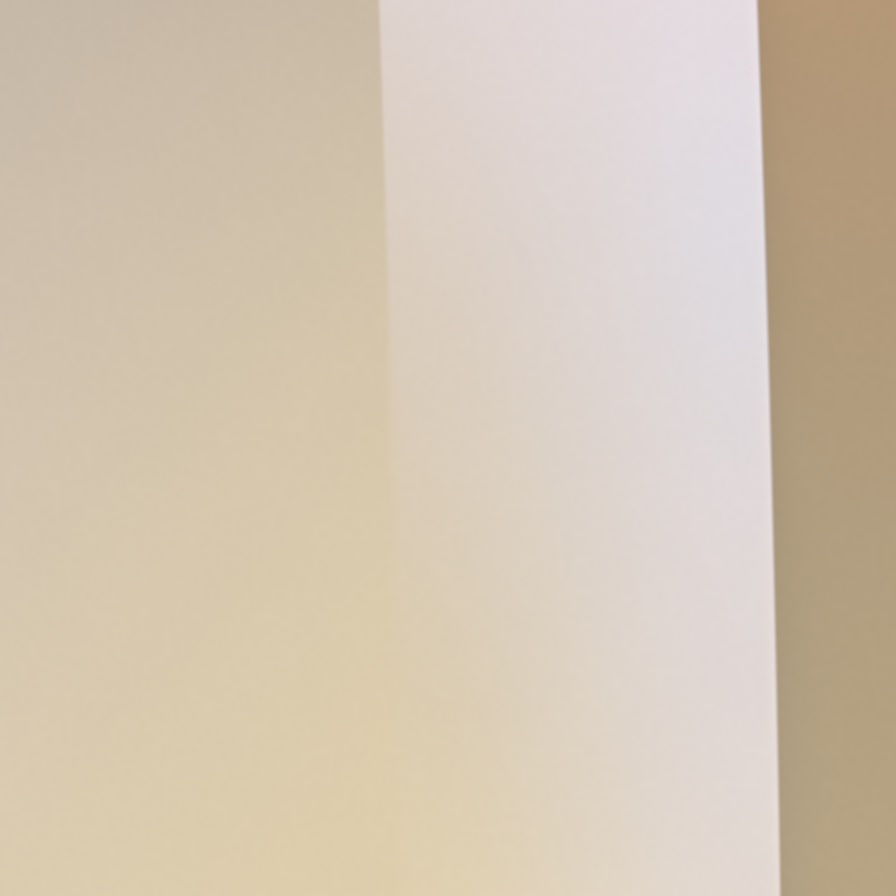
This background is drawn by a three.js fragment shader. Its source:

```glsl
// Draws softly lit paper: a tan panel, a pale fold and a brown shaded strip.
#define FOLD_BOTTOM 0.447
#define FOLD_TOP 0.423
#define RIM_BOTTOM 0.871
#define RIM_TOP 0.845
#define EDGE_BOW 0.0025
#define FOLD_SOFT_LOW 0.014
#define FOLD_SOFT_HIGH 0.0035
#define RIM_SOFTNESS 0.003
#define RIM_GLOW 0.022
#define GRAIN_SCALE 80.0
#define GRAIN_AMOUNT 0.008
#define MOTTLE_AMOUNT 0.003

varying vec2 vUv;

vec2 hash2(vec2 cell) {
  vec2 p = vec2(dot(cell, vec2(127.1, 311.7)), dot(cell, vec2(269.5, 183.3)));
  return fract(sin(p) * 43758.5);
}

// Distance to the nearest scattered point
float cellular(vec2 p) {
  vec2 cell = floor(p);
  vec2 local = fract(p);
  float nearest = 2.0;
  for (int j = -1; j <= 1; j++) {
    for (int i = -1; i <= 1; i++) {
      vec2 offset = vec2(float(i), float(j));
      vec2 delta = offset + hash2(cell + offset) - local;
      nearest = min(nearest, dot(delta, delta));
    }
  }
  return sqrt(nearest);
}

// Broad uneven tone from layered sines
float mottle(vec2 p) {
  float sum = 0.0;
  float weight = 0.5;
  for (int i = 0; i < 4; i++) {
    sum += weight * sin(p.x + 1.7 * sin(p.y)) * sin(p.y + 1.3 * sin(p.x));
    p = mat2(1.5, 1.1, -1.1, 1.5) * p + 2.3;
    weight *= 0.6;
  }
  return sum;
}

// Quadratic ramp through three heights
vec3 ramp(vec3 low, vec3 middle, vec3 high, float y) {
  return low * (1.0 - y) * (1.0 - 2.0 * y)
       + middle * 4.0 * y * (1.0 - y)
       + high * y * (2.0 * y - 1.0);
}

// Near-vertical edge, bowed slightly to the right
float edgeAt(float bottom, float top, float y) {
  return mix(bottom, top, y) + EDGE_BOW * 4.0 * y * (1.0 - y);
}

vec3 tanPanel(float across, float y) {
  vec3 outer = ramp(vec3(0.858, 0.800, 0.690), vec3(0.825, 0.770, 0.685),
                    vec3(0.775, 0.722, 0.655), y);
  vec3 inner = ramp(vec3(0.870, 0.806, 0.672), vec3(0.845, 0.785, 0.675),
                    vec3(0.790, 0.730, 0.652), y);
  return mix(outer, inner, across);
}

vec3 paleFold(float across, float y) {
  vec3 inner = ramp(vec3(0.876, 0.815, 0.690), vec3(0.851, 0.796, 0.710),
                    vec3(0.868, 0.820, 0.795), y);
  vec3 outer = ramp(vec3(0.888, 0.848, 0.820), vec3(0.880, 0.848, 0.852),
                    vec3(0.898, 0.860, 0.880), y);
  // Cream tone reaches further across near the bottom
  float reach = mix(0.02, -0.25, y);
  vec3 color = mix(inner, outer, smoothstep(reach, 0.95, across));
  // Cool reflected light near the upper rim
  vec2 q = (vec2(across, y) - vec2(0.92, 0.74)) / vec2(0.28, 0.20);
  return color + vec3(-0.010, 0.006, 0.012) * exp(-dot(q, q));
}

vec3 brownStrip(float distanceFromRim, float y) {
  vec3 color = ramp(vec3(0.715, 0.645, 0.520), vec3(0.695, 0.615, 0.495),
                    vec3(0.705, 0.595, 0.465), y);
  return color - vec3(0.035, 0.030, 0.018) * exp(-distanceFromRim / 0.022);
}

void main() {
  vec2 uv = vUv;
  float fold = edgeAt(FOLD_BOTTOM, FOLD_TOP, uv.y);
  float rim = edgeAt(RIM_BOTTOM, RIM_TOP, uv.y);
  float rimDistance = uv.x - rim;

  // Panels
  vec3 left = tanPanel(clamp(uv.x / fold, 0.0, 1.0), uv.y);
  vec3 middle = paleFold(clamp((uv.x - fold) / (rim - fold), 0.0, 1.0), uv.y);
  vec3 right = brownStrip(max(rimDistance, 0.0), uv.y);

  // Thin warm light along the rim
  float glow = exp(-abs(rimDistance + 0.004) / 0.005);
  middle += RIM_GLOW * vec3(1.0, 0.8, 0.6) * glow;

  // The fold is crisp above and melts away below
  float soft = mix(FOLD_SOFT_LOW, FOLD_SOFT_HIGH, smoothstep(0.25, 0.85, uv.y));
  vec3 color = mix(left, middle, smoothstep(-soft, soft, uv.x - fold));
  color = mix(color, right, smoothstep(-RIM_SOFTNESS, RIM_SOFTNESS, rimDistance));

  // Paper texture
  color += GRAIN_AMOUNT * (cellular(uv * GRAIN_SCALE) - 0.5);
  color += MOTTLE_AMOUNT * mottle(uv * 14.0);

  gl_FragColor = vec4(clamp(color, 0.0, 1.0), 1.0);
}
```
